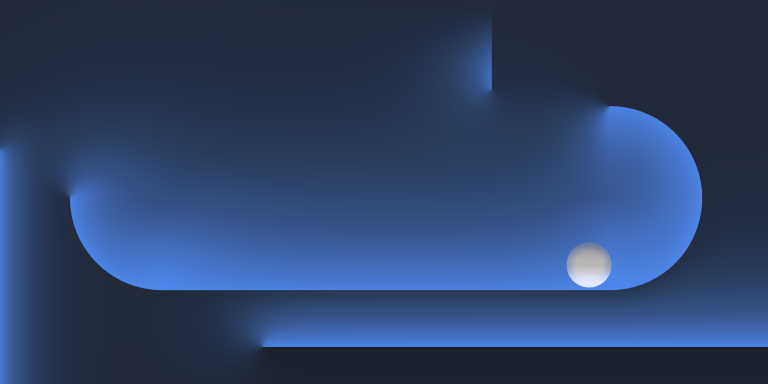
A Shadertoy shader for this background:

```glsl
// Colours
const vec3 NIGHT = vec3(0.128, 0.157, 0.222);
const vec3 GLOW = vec3(0.308, 0.535, 0.930);
const vec3 BALL_TOP = vec3(0.55, 0.57, 0.62);
const vec3 BALL_MID = vec3(0.72, 0.71, 0.70);
const vec3 BALL_LOW = vec3(0.90, 0.92, 1.00);

// Layout, in units of the canvas height
const vec2 LEFT_CENTRE = vec2(0.422, 0.484);
const vec2 RIGHT_CENTRE = vec2(1.589, 0.484);
const float BOWL_RADIUS = 0.2396;
const vec2 LEDGE_END = vec2(0.685, 0.0964);
const vec2 POST_END = vec2(1.281, 0.766);
const vec2 SIDE_END = vec2(-0.004, 0.61);
const vec2 BALL_CENTRE = vec2(1.534, 0.310);
const float BALL_RADIUS = 0.0586;

// Distance over which each light fades
const float FLOOR_REACH = 0.22;
const float LEFT_ARC_REACH = 0.12;
const float RIGHT_ARC_REACH = 0.20;
const float LEDGE_REACH = 0.125;
const float POST_REACH = 0.095;
const float SIDE_REACH = 0.068;

float coverage(float dist, float pixel) {
    return clamp(0.5 - dist / pixel, 0.0, 1.0);
}

float segmentDistance(vec2 p, vec2 a, vec2 b) {
    vec2 ab = b - a;
    return length(p - a - ab * clamp(dot(p - a, ab) / dot(ab, ab), 0.0, 1.0));
}

// Half-infinite wall: lit on one side, turning smoothly to dark around its end.
// "away" points off the free end and "lit" points to the bright side.
float wallLight(vec2 p, vec2 end, vec2 away, vec2 lit, float reach, float pixel) {
    vec2 q = p - end;
    float u = dot(q, away), v = dot(q, lit);
    float len = max(length(q), 1e-4);
    float halfTurn = sqrt(max(0.5 - 0.5 * u / len, 0.0)) * clamp(2.0 * v / pixel, -1.0, 1.0);
    float dist = u < 0.0 ? abs(v) : len;
    float facing = 0.5 + 0.5 * halfTurn;
    return facing * facing * exp(-dist / reach);
}

// Light of the open bowl; "shell" is the signed distance to its full capsule
float bowlLight(vec2 p, float shell, float pixel) {
    vec2 down = vec2(0.0, -BOWL_RADIUS);
    vec2 leftEnd = LEFT_CENTRE - vec2(BOWL_RADIUS, 0.0);
    vec2 rightEnd = RIGHT_CENTRE - down;
    vec2 ql = p - LEFT_CENTRE, qr = p - RIGHT_CENTRE;

    float floorDist = segmentDistance(p, LEFT_CENTRE + down, RIGHT_CENTRE + down);
    float leftDist = max(ql.x, ql.y) < 0.0 ? abs(length(ql) - BOWL_RADIUS)
        : min(length(p - leftEnd), length(p - LEFT_CENTRE - down));
    float rightDist = qr.x > 0.0 ? abs(length(qr) - BOWL_RADIUS)
        : min(length(p - rightEnd), length(qr - down)) - qr.x;

    // Soft shadows around the two free ends
    vec2 fromLeft = normalize(p - leftEnd + 1e-5);
    vec2 fromRight = normalize(p - rightEnd + 1e-5);
    float leftOpen = ql.y > 0.0 ? 0.5 + 0.5 * fromLeft.x : 1.0;
    float rightOpen = qr.x < 0.0 ? 1.0 - smoothstep(-0.3, 1.0, fromRight.y) : 1.0;
    float rightFacing = qr.x < 0.0 ? 0.5 - 0.5 * fromRight.y : 1.0;

    float floorGlow = 0.93 * exp(-floorDist / FLOOR_REACH) * rightOpen;
    float leftGlow = 0.93 * exp(-leftDist / LEFT_ARC_REACH);
    float rightGlow = 0.95 * exp(-rightDist / RIGHT_ARC_REACH) * rightFacing * rightFacing;
    float light = 1.0 - (1.0 - floorGlow) * (1.0 - leftGlow) * (1.0 - rightGlow);
    bool walled = ql.y < 0.0 || qr.x > 0.0;
    return light * leftOpen * (walled ? coverage(shell, pixel) : 1.0);
}

vec3 ballColour(vec2 n) {
    vec3 colour = mix(BALL_MID, BALL_TOP, smoothstep(0.1, 1.0, n.y));
    colour = mix(colour, BALL_LOW, smoothstep(0.1, -0.8, n.y));
    float rim = smoothstep(0.55, 1.0, length(n));
    return mix(colour, colour * vec3(0.76, 0.84, 1.0), rim * smoothstep(-1.0, 0.0, n.y));
}

void mainImage(out vec4 fragColor, in vec2 fragCoord) {
    float pixel = 1.0 / iResolution.y;
    vec2 p = fragCoord * pixel;
    vec2 right = vec2(1.0, 0.0), up = vec2(0.0, 1.0);
    float shell = segmentDistance(p, LEFT_CENTRE, RIGHT_CENTRE) - BOWL_RADIUS;

    // Lights of the bowl and the straight walls
    float bowl = bowlLight(p, shell, pixel);
    float underBowl = 1.0 - coverage(shell, pixel);
    underBowl *= 1.0 - 0.55 * exp(-max(shell, 0.0) / 0.035);
    float ledge = 0.95 * underBowl * wallLight(p, LEDGE_END, -right, up, LEDGE_REACH, pixel);
    float post = 0.72 * wallLight(p, POST_END, -up, -right, POST_REACH, pixel);
    post *= 1.0 - smoothstep(0.79, 1.0, p.y);
    float side = 0.9 * wallLight(p, SIDE_END, up, right, SIDE_REACH, pixel);
    float light = 1.0 - (1.0 - bowl) * (1.0 - ledge) * (1.0 - post) * (1.0 - side);

    // Shade beneath the ledge
    float shade = wallLight(p, LEDGE_END, -right, -up, 0.3, pixel);
    vec3 colour = mix(NIGHT * (1.0 - 0.22 * shade), GLOW, light);

    // Ball
    vec2 n = (p - BALL_CENTRE) / BALL_RADIUS;
    float ball = coverage((length(n) - 1.0) * BALL_RADIUS, pixel);
    colour = mix(colour, ballColour(n), ball);
    fragColor = vec4(colour, 1.0);
}
```
